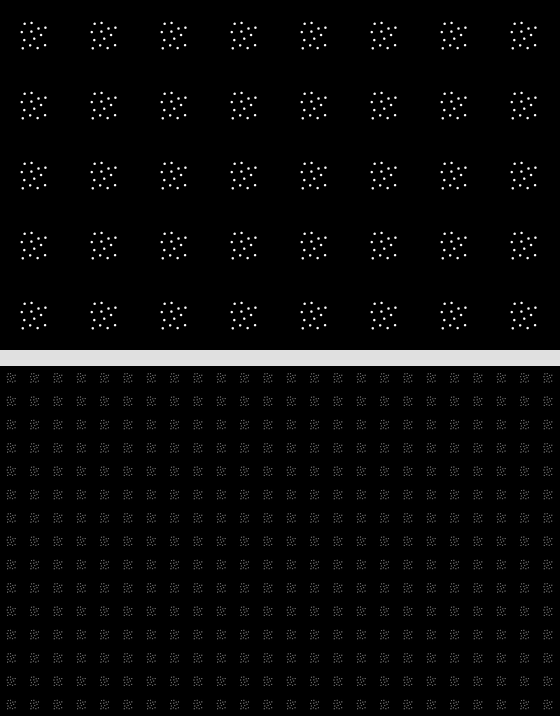
Top, the tile; bottom, the same tile 3 across and 3 down.
This pattern is drawn by a WebGL 2 fragment shader. Its source:

```glsl
#version 300 es
precision highp float;
// Small clusters of white dots on black, repeated in an 8 by 5 grid.

uniform vec2 u_resolution;
out vec4 fragColor;

const vec2 REPEATS = vec2(8.0, 5.0);
const float CELL_SIZE = 96.0;   // design units across one cell
const float DOT_RADIUS = 1.65;  // design units
const vec3 BACKGROUND = vec3(0.0);
const vec3 DOT_COLOR = vec3(0.99);

// Each cluster is four zigzag strands of dots, listed from top to bottom.
const int STRANDS = 4;
const ivec4 DOT_COUNT = ivec4(4, 3, 2, 4);
const vec4 START_X = vec4(-14.2, -18.1, -14.7, -16.8);
const vec4 STEP_X = vec4(9.5, 13.2, 13.7, 10.2);
const vec4 START_Y = vec4(17.6, 5.35, -7.0, -16.3);
const vec4 TILT = vec4(-3.25, -2.0, 2.0, 0.15);
const vec4 ZIGZAG = vec4(-2.2, -1.35, 0.0, -1.95);

// Centre of one dot, relative to the middle of its cell.
vec2 dotCenter(int strand, int index) {
    float i = float(index);
    float side = 1.0 - 2.0 * mod(i, 2.0);
    return vec2(START_X[strand] + STEP_X[strand] * i,
                START_Y[strand] + TILT[strand] * i + ZIGZAG[strand] * side);
}

// Signed distance to the nearest dot of the cluster.
float clusterDistance(vec2 p) {
    float nearest = CELL_SIZE;
    for (int strand = 0; strand < STRANDS; strand++) {
        for (int i = 0; i < DOT_COUNT[strand]; i++) {
            nearest = min(nearest, length(p - dotCenter(strand, i)));
        }
    }
    return nearest - DOT_RADIUS;
}

void main() {
    // Whole repeats keep the opposite edges continuous.
    vec2 uv = gl_FragCoord.xy / u_resolution;
    vec2 p = (fract(uv * REPEATS) - 0.5) * CELL_SIZE;

    // Smooth each edge over one output pixel.
    float pixel = CELL_SIZE * REPEATS.y / u_resolution.y;
    float coverage = clamp(0.5 - clusterDistance(p) / pixel, 0.0, 1.0);
    fragColor = vec4(mix(BACKGROUND, DOT_COLOR, coverage), 1.0);
}
```
